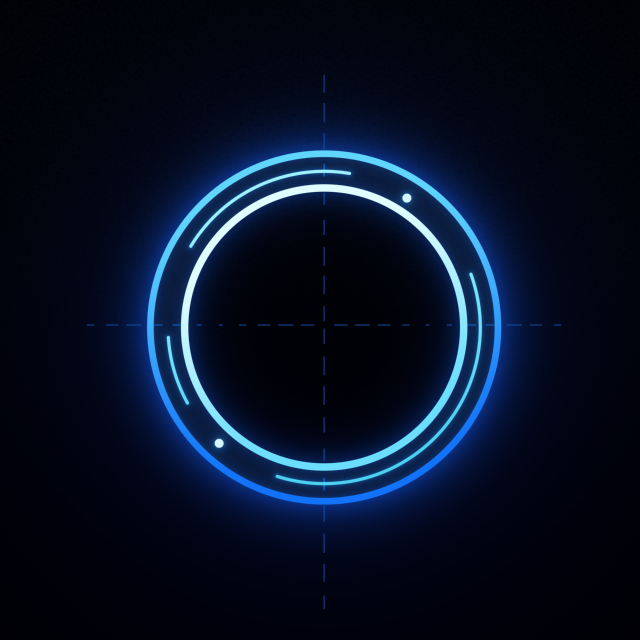
A Shadertoy shader for this background:

```glsl
const float PI = 3.14159265;
const vec2 RING_CENTER = vec2(0.5065, 0.4883);
const vec2 CROSS_CENTER = vec2(0.5065, 0.4922);
const float OUTER_RADIUS = 0.2715;
const float INNER_RADIUS = 0.2180;
const float ARC_RADIUS = 0.2440;

// Smooth coverage of a shape from its signed distance
float coverage(float dist, float pixel) {
    return 1.0 - smoothstep(-0.75 * pixel, 0.75 * pixel, dist);
}

float ringDistance(float radius, float ringRadius, float halfWidth) {
    return abs(radius - ringRadius) - halfWidth;
}

vec2 polar(float radius, float angle) {
    return radius * vec2(cos(angle), sin(angle));
}

// Round-capped arc around a middle angle
float arcDistance(vec2 p, float radius, float middle, float halfAngle, float halfWidth) {
    float angle = mod(atan(p.y, p.x) - middle + PI, 2.0 * PI) - PI;
    return length(p - polar(radius, middle + clamp(angle, -halfAngle, halfAngle))) - halfWidth;
}

// Dashes of wavy length, repeated along x away from the center
float dashDistance(vec2 p, float start, float period, float count,
                   float halfLength, float variation, float phase, float rate) {
    float along = abs(p.x) - start;
    float index = clamp(floor(along / period + 0.5), 0.0, count - 1.0);
    float size = halfLength + variation * cos((index - phase) * rate);
    vec2 edge = vec2(abs(along - index * period) - size, abs(p.y) - 0.0012);
    return max(edge.x, edge.y);
}

vec2 hash2(vec2 cell) {
    vec2 q = vec2(dot(cell, vec2(127.1, 311.7)), dot(cell, vec2(269.5, 183.3)));
    return fract(sin(q) * 43758.5);
}

// Distance to the nearest scattered cell point
float cellular(vec2 p) {
    vec2 cell = floor(p);
    float nearest = 1.0;
    for (int y = -1; y <= 1; y++) {
        for (int x = -1; x <= 1; x++) {
            vec2 neighbor = cell + vec2(x, y);
            nearest = min(nearest, length(neighbor + hash2(neighbor) - p));
        }
    }
    return nearest;
}

vec3 backdrop(vec2 uv) {
    vec3 color = mix(vec3(0.0, 0.002, 0.045), vec3(0.006, 0.014, 0.048), smoothstep(0.1, 0.9, uv.y));
    float grain = 0.5 - cellular(uv * 200.0);
    float vignette = 1.0 - 0.5 * smoothstep(0.35, 0.75, length(uv - 0.5));
    return color * vignette + vec3(0.010, 0.018, 0.025) * grain * smoothstep(0.15, 0.9, uv.y);
}

// Halo outside the rings, a fainter one inside, and the lit band between
vec3 ringGlow(float radius) {
    float outside = max(radius - OUTER_RADIUS, 0.0);
    float inside = max(INNER_RADIUS - radius, 0.0);
    float band = step(INNER_RADIUS, radius) * step(radius, OUTER_RADIUS);
    float nearRing = min(abs(radius - INNER_RADIUS), abs(radius - OUTER_RADIUS));
    vec3 halo = vec3(0.035, 0.17, 0.43) * exp(-outside / 0.030) * step(OUTER_RADIUS, radius);
    halo += vec3(0.010, 0.035, 0.10) * exp(-outside / 0.09) * step(OUTER_RADIUS, radius);
    halo += vec3(0.035, 0.16, 0.38) * exp(-inside / 0.021) * step(radius, INNER_RADIUS);
    halo += band * (vec3(0.035, 0.095, 0.19) + vec3(0.04, 0.16, 0.32) * exp(-nearRing / 0.007));
    return halo;
}

void mainImage(out vec4 fragColor, in vec2 fragCoord) {
    float pixel = 1.0 / min(iResolution.x, iResolution.y);
    vec2 uv = (fragCoord - 0.5 * iResolution.xy) * pixel + 0.5;
    vec2 p = uv - RING_CENTER;
    vec2 cross = uv - CROSS_CENTER;
    float radius = length(p);

    vec3 color = backdrop(uv) + ringGlow(radius);
    color *= mix(0.5, 1.0, smoothstep(0.06, 0.19, radius));

    // Dashed crosshair, brighter close to the rings
    float verticalPeriod = cross.y > 0.0 ? 0.0449 : 0.0462;
    float verticalCount = cross.y > 0.0 ? 9.0 : 10.0;
    float dashes = dashDistance(cross, 0.0260, 0.0339, 11.0, 0.0072, 0.0045, 0.8, 0.9);
    dashes = min(dashes, dashDistance(cross.yx, 0.0176, verticalPeriod, verticalCount,
                                      0.0120, 0.0030, 1.5, 1.12));
    float ringLight = exp(-abs(radius - ARC_RADIUS) / 0.04);
    vec3 dashColor = mix(vec3(0.05, 0.21, 0.46), vec3(0.08, 0.36, 0.75), ringLight);
    color = mix(color, dashColor, 0.9 * coverage(dashes, pixel));

    // Main rings, shaded from top to bottom
    float height = smoothstep(-0.25, 0.25, p.y - 0.15 * p.x);
    vec3 outerColor = mix(vec3(0.07, 0.45, 0.98), vec3(0.38, 0.84, 0.99), height);
    vec3 innerColor = mix(vec3(0.42, 0.87, 0.99), vec3(0.88, 0.99, 1.0),
                          smoothstep(-0.20, 0.18, p.y - 0.35 * p.x));
    color = mix(color, outerColor, coverage(ringDistance(radius, OUTER_RADIUS, 0.0052), pixel));
    color = mix(color, innerColor, coverage(ringDistance(radius, INNER_RADIUS, 0.0058), pixel));

    // Thin arcs and two round markers inside the band
    float arcs = arcDistance(p, ARC_RADIUS, 2.001, 0.593, 0.0025);
    arcs = min(arcs, arcDistance(p, ARC_RADIUS, -0.764, 1.112, 0.0025));
    arcs = min(arcs, arcDistance(p, ARC_RADIUS, 3.426, 0.220, 0.0025));
    vec3 arcColor = mix(vec3(0.30, 0.82, 0.94), vec3(0.62, 0.95, 1.0), height);
    color += vec3(0.03, 0.15, 0.25) * exp(-max(arcs, 0.0) / 0.004);
    color = mix(color, arcColor, coverage(arcs, pixel));

    float markers = min(length(p - polar(0.2400, 1.002)), length(p - polar(0.2443, 3.976))) - 0.0070;
    color += vec3(0.05, 0.18, 0.28) * exp(-max(markers, 0.0) / 0.005);
    color = mix(color, vec3(0.84, 0.97, 1.0), coverage(markers, pixel));
    fragColor = vec4(clamp(color, 0.0, 1.0), 1.0);
}
```
